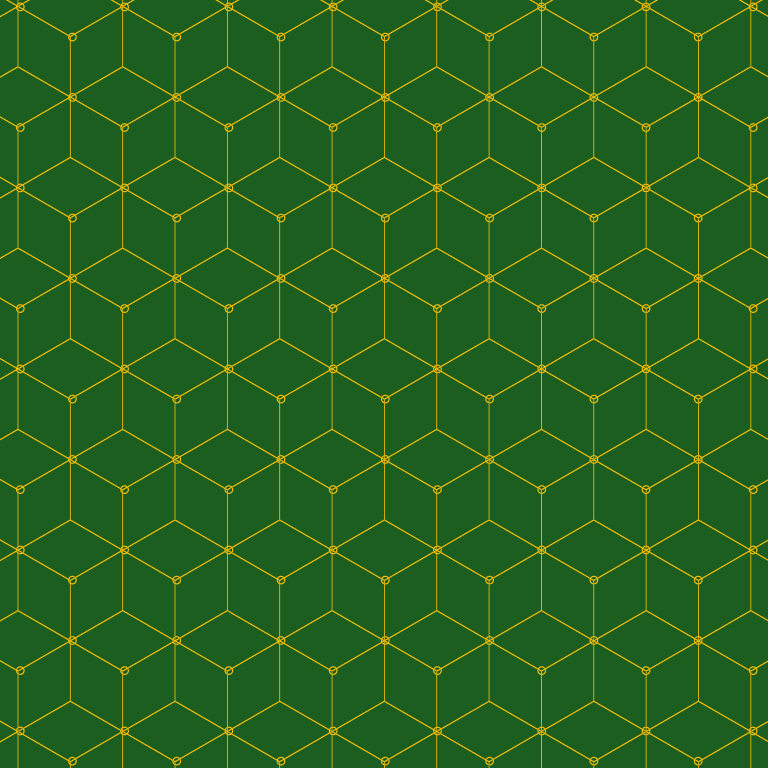
Reproduce this pattern procedurally as a Shadertoy shader.

```glsl
const vec3 GREEN = vec3(0.106, 0.369, 0.125);
const vec3 AMBER = vec3(1.0, 0.757, 0.027);

// Lattice of rhombi joined by upright edges
const vec2 LATTICE_ORIGIN = vec2(0.0234, 0.0083);
const vec2 LATTICE_STEP = vec2(0.06816, 0.11802);
const float RHOMBUS_HALF_HEIGHT = 0.03936;

// Rings step slightly tighter than the lattice and restart every tile
const vec2 RING_ORIGIN = vec2(0.0264, 0.0090);
const vec2 RING_STEP = vec2(0.0679, 0.11785);
const float TILE_WIDTH = 0.9543;
const float RING_PAIR_GAP = 0.0786;
const float RING_RADIUS = 0.0049;

const float SLANT_WIDTH = 0.0015;
const float UPRIGHT_WIDTH = 0.00105;
const float RING_WIDTH = 0.0015;

float centredRepeat(float x, float period) {
    return x - period * floor(x / period + 0.5);
}

// Share of a pixel covered by a stroke whose centre line is at distance d
float strokeCoverage(float d, float width, float pixel) {
    float hi = min(d + 0.5 * pixel, 0.5 * width);
    float lo = max(d - 0.5 * pixel, -0.5 * width);
    return clamp((hi - lo) / pixel, 0.0, 1.0);
}

float rhombusEdge(vec2 p, vec2 halfSize) {
    return abs(dot(abs(p), halfSize.yx) - halfSize.x * halfSize.y) / length(halfSize);
}

// Upright line, broken where it would cross the rhombus
float uprightEdge(vec2 p, float gapHalfHeight) {
    return length(vec2(p.x, max(gapHalfHeight - abs(p.y), 0.0)));
}

float latticeCoverage(vec2 p, vec2 spacing, float halfHeight, float pixel) {
    float ink = 0.0;
    for (int i = 0; i < 2; i++) {
        vec2 stagger = (i == 0) ? vec2(spacing.x, 0.0) : vec2(0.0, spacing.y);
        vec2 q = p - stagger;
        q = vec2(centredRepeat(q.x, 2.0 * spacing.x), centredRepeat(q.y, 2.0 * spacing.y));
        float slant = rhombusEdge(q, vec2(spacing.x, halfHeight));
        float upright = uprightEdge(q, halfHeight);
        ink = max(ink, strokeCoverage(slant, SLANT_WIDTH, pixel));
        ink = max(ink, strokeCoverage(upright, UPRIGHT_WIDTH, pixel));
    }
    return ink;
}

// Two rings per column and period, with alternate columns shifted by one row
float ringDistance(vec2 p, vec2 spacing, float pairGap, float radius) {
    float column = floor(p.x / spacing.x + 0.5);
    float x = p.x - column * spacing.x;
    float y = p.y - mod(column, 2.0) * spacing.y;
    float crossing = length(vec2(x, centredRepeat(y, 2.0 * spacing.y)));
    float fork = length(vec2(x, centredRepeat(y + pairGap, 2.0 * spacing.y)));
    return abs(min(crossing, fork) - radius);
}

void mainImage(out vec4 fragColor, in vec2 fragCoord) {
    float pixel = 1.0 / iResolution.y;
    vec2 p = fragCoord * pixel;
    p.y = 1.0 - p.y;

    float ink = latticeCoverage(p - LATTICE_ORIGIN, LATTICE_STEP, RHOMBUS_HALF_HEIGHT, pixel);

    vec2 tilePoint = vec2(mod(p.x, TILE_WIDTH), p.y);
    float ring = ringDistance(tilePoint - RING_ORIGIN, RING_STEP, RING_PAIR_GAP, RING_RADIUS);
    ink = max(ink, strokeCoverage(ring, RING_WIDTH, pixel));

    fragColor = vec4(mix(GREEN, AMBER, ink), 1.0);
}
```
